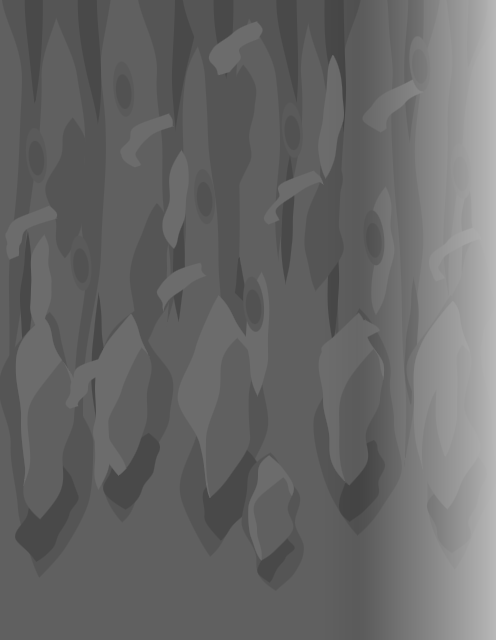
This texture is drawn by a Shadertoy shader. Its source:

```glsl
const float BASE = 0.376;
const float SHADOW = 0.334;
const float CRACK = 0.285;
const float LIGHT = 0.425;
const float GLOW = 0.74;

float hash(float n) {
    return fract(sin(n * 12.989 + 4.13) * 4375.85);
}

// Angular 1D noise in -1..1
float jag(float x, float seed) {
    float cell = floor(x);
    float f = smoothstep(0.0, 1.0, fract(x));
    return mix(hash(cell + seed * 17.3), hash(cell + 1.0 + seed * 17.3), f) * 2.0 - 1.0;
}

// Evenly spread columns with golden-ratio heights
vec2 scatter(float i, float count, float seed, float low, float high) {
    float x = (i + 0.5 + 0.6 * (hash(i + seed) - 0.5)) / count;
    return vec2(x, mix(low, high, fract(i * 0.618 + hash(seed))));
}

// Upright lens with uneven sides; a higher blunt value rounds the tips
float sliver(vec2 p, vec2 center, vec2 radius, float blunt, float lean, float seed) {
    vec2 k = (p - center) / radius;
    k.x += 0.25 * jag(k.y * 1.7, seed) - lean * k.y;
    float profile = 1.0 - pow(abs(k.y), blunt);
    float left = -profile * (0.85 + 0.3 * jag(k.y * 2.1, seed + 3.0));
    float right = profile * (0.85 + 0.3 * jag(k.y * 2.6, seed + 7.0));
    return max(left - k.x, k.x - right);
}

// Upper left rim of a sliver
float flake(vec2 p, vec2 center, vec2 radius, float blunt, float lean, float seed) {
    float body = sliver(p, center, radius, blunt, lean, seed);
    vec2 shift = radius * vec2(0.5, -0.42);
    return max(body, -sliver(p, center + shift, radius, blunt, lean, seed + 1.0));
}

// Groove hanging from the top edge, tapering down to its tip
float furrow(vec2 p, float x, float tip, float width, float flare, float seed) {
    float depth = (p.y - tip) / (1.0 - tip);
    float profile = width * depth * (1.9 - depth) + flare * smoothstep(0.88, 1.02, p.y);
    float across = p.x - x - 0.02 * jag(p.y * 5.0, seed);
    float left = -profile * (1.0 + 0.4 * jag(p.y * 9.0, seed + 2.0));
    float right = profile * (1.0 + 0.4 * jag(p.y * 8.0, seed + 5.0));
    return max(left - across, across - right);
}

float ellipse(vec2 p, vec2 center, vec2 radius) {
    vec2 k = p - center;
    k.x += 0.08 * k.y;
    return length(k / radius) - 1.0;
}

void paint(inout float tone, float shade, float d) {
    tone = mix(tone, shade, clamp(0.5 - d / max(fwidth(d), 1e-5), 0.0, 1.0));
}

void mainImage(out vec4 fragColor, in vec2 fragCoord) {
    vec2 p = fragCoord / iResolution.y;
    float aspect = iResolution.x / iResolution.y;
    vec2 span = vec2(aspect, 1.0);
    float tone = BASE;

    // Long furrows with a darker crack inside
    for (float i = 0.0; i < 8.0; i++) {
        vec2 end = scatter(i, 8.0, 2.0, 0.2, 0.62) * span;
        float width = mix(0.015, 0.027, hash(i + 31.0));
        paint(tone, SHADOW, furrow(p, end.x, end.y, width, 0.03, i));
        float crackTip = mix(0.76, 0.9, hash(i + 8.0));
        paint(tone, CRACK, furrow(p, end.x + 0.008, crackTip, 0.016, 0.0, i));
        vec2 crack = vec2(end.x + 0.012, mix(end.y, 0.75, 0.4));
        paint(tone, CRACK, sliver(p, crack, vec2(0.011, 0.1), 2.0, 0.2, i + 4.0));
    }

    // Short shadows between the furrows
    for (float i = 0.0; i < 5.0; i++) {
        vec2 center = scatter(i, 5.0, 11.0, 0.45, 0.8) * span;
        paint(tone, SHADOW, sliver(p, center, vec2(0.032, 0.11), 3.0, 0.3, i + 40.0));
    }

    // Hanging lobes: shadow, deep underside, plate and lit rim
    for (float i = 0.0; i < 6.0; i++) {
        float size = hash(i * 3.0 + 5.0);
        vec2 radius = mix(vec2(0.042, 0.09), vec2(0.075, 0.23), size);
        vec2 center = scatter(i, 6.0, 23.0, 0.06, 0.2) * span + vec2(0.0, radius.y);
        vec2 plate = center + radius * vec2(-0.22, 0.2);
        vec2 under = center + radius * vec2(0.1, -0.52);
        paint(tone, SHADOW, sliver(p, center, radius, 3.5, 0.1, i + 60.0));
        paint(tone, CRACK, sliver(p, under, radius * vec2(0.6, 0.36), 3.0, 0.4, i + 70.0));
        paint(tone, BASE, sliver(p, plate, radius * 0.76, 3.5, 0.1, i + 80.0));
        paint(tone, LIGHT, flake(p, plate, radius * 0.76, 3.5, 0.1, i + 80.0));
    }

    // Lit plates and curled flakes
    for (float i = 0.0; i < 7.0; i++) {
        vec2 center = scatter(i, 7.0, 37.0, 0.3, 0.85) * span;
        vec2 radius = vec2(0.017, mix(0.06, 0.12, hash(i + 19.0)));
        paint(tone, LIGHT, sliver(p, center, radius, 4.0, 0.3, i + 90.0));
    }
    for (float i = 0.0; i < 9.0; i++) {
        vec2 center = scatter(i, 9.0, 52.0, 0.32, 0.93) * span;
        paint(tone, LIGHT, flake(p, center, vec2(0.04, 0.042), 2.5, 0.7, i + 110.0));
    }

    // Two-toned knots
    for (float i = 0.0; i < 9.0; i++) {
        vec2 center = scatter(i, 9.0, 71.0, 0.48, 0.92) * span;
        paint(tone, 0.352, ellipse(p, center, vec2(0.016, 0.043)));
        paint(tone, 0.322, ellipse(p, center - vec2(0.0, 0.004), vec2(0.012, 0.027)));
    }

    // Faint dark band, then light spreading in from the right
    float x = p.x / aspect;
    tone -= 0.02 * smoothstep(0.64, 0.73, x) * smoothstep(0.82, 0.73, x);
    float spread = pow(clamp((x - 0.72) / 0.28, 0.0, 1.0), 1.3);
    tone = mix(tone, GLOW, 0.95 * spread);
    fragColor = vec4(vec3(tone), 1.0);
}
```
